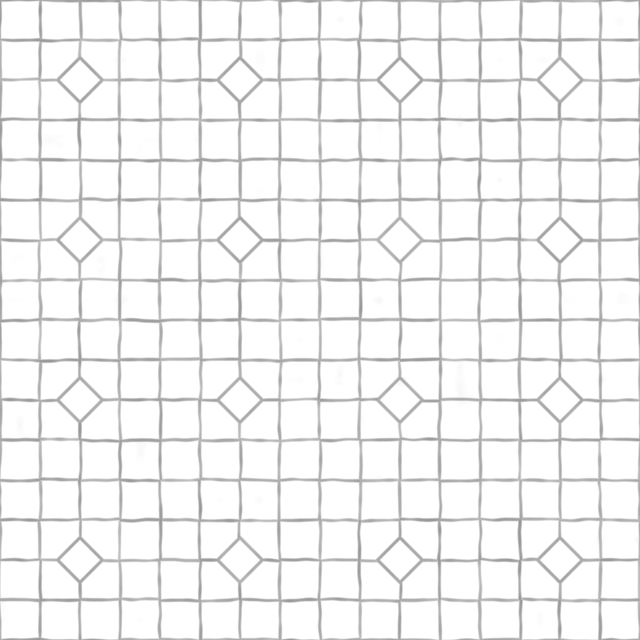
Reproduce this pattern procedurally as a Shadertoy shader.

```glsl
// Sketchy grey tile grid on white, with a small diamond on every fourth crossing.

const float CELLS = 16.0;          // grid cells per canvas side
const float DIAMOND_STEP = 4.0;    // cells between diamonds
const float DIAMOND_RADIUS = 0.56; // centre to tip, in cells
const float LINE_HALF = 0.036;     // half line width, in cells
const float LINE_BLUR = 0.027;     // softness of the line edge

float hash(vec2 p, float seed) {
    return fract(sin(dot(p, vec2(127.1, 311.7)) + seed * 17.3) * 43758.5);
}

// Value noise that wraps after a whole number of lattice steps
float wrapNoise(vec2 p, vec2 period, float seed) {
    vec2 i = floor(p);
    vec2 f = fract(p);
    f = f * f * (3.0 - 2.0 * f);
    vec2 a = mod(i, period);
    vec2 b = mod(i + 1.0, period);
    float low = mix(hash(a, seed), hash(vec2(b.x, a.y), seed), f.x);
    float high = mix(hash(vec2(a.x, b.y), seed), hash(b, seed), f.x);
    return mix(low, high, f.y);
}

float stroke(float dist, float halfWidth, float blur) {
    return 1.0 - smoothstep(halfWidth - blur, halfWidth + blur, abs(dist));
}

// Ink of one family of parallel lines: p.x runs across them, p.y along them
float lineInk(vec2 p, float blur, float seed) {
    float nearest = floor(p.x + 0.5);
    float line = mod(nearest, CELLS);
    vec2 segment = vec2(line, mod(floor(p.y), CELLS));

    // Each segment leans slightly, and the whole line wavers
    float lean = mix(hash(segment, seed), hash(segment, seed + 1.0), fract(p.y)) - 0.5;
    float waver = wrapNoise(vec2(p.y * 3.0, line), vec2(CELLS * 3.0, CELLS), seed + 2.0) - 0.5;
    float dist = p.x - nearest - 0.045 * lean - 0.03 * waver;

    // Pressure changes both width and tone
    float pressure = wrapNoise(vec2(p.y * 4.0, line), vec2(CELLS * 4.0, CELLS), seed + 3.0);
    float tone = 0.24 + 0.09 * hash(segment, seed + 4.0) + 0.08 * pressure;
    float halfWidth = LINE_HALF + 0.014 * (pressure - 0.5);
    return tone * stroke(dist, halfWidth, blur);
}

// Signed distance to the outline of the repeated diamond
float diamondDistance(vec2 p) {
    vec2 q = abs(mod(p, DIAMOND_STEP) - 0.5 * DIAMOND_STEP);
    return (q.x + q.y - DIAMOND_RADIUS) * 0.7071;
}

// Rare faint stains on the white tiles
float smudgeInk(vec2 p) {
    float broad = wrapNoise(p * 2.0, vec2(CELLS * 2.0), 31.0);
    float fine = wrapNoise(p * 6.0, vec2(CELLS * 6.0), 32.0);
    return 0.035 * smoothstep(0.86, 1.0, broad) * fine;
}

void mainImage(out vec4 fragColor, in vec2 fragCoord) {
    vec2 p = fragCoord / iResolution.xy * CELLS;
    float pixel = CELLS / min(iResolution.x, iResolution.y);
    float blur = max(LINE_BLUR, 0.7 * pixel);

    // Grid lines stop at the diamond outline
    float grid = max(lineInk(p, blur, 1.0), lineInk(p.yx, blur, 11.0));
    float diamond = diamondDistance(p);
    grid *= smoothstep(-blur, blur, diamond);

    // Diamonds differ a little in tone, and along their sides
    vec2 diamondId = floor(p / DIAMOND_STEP);
    float grain = wrapNoise(p * 4.0, vec2(CELLS * 4.0), 22.0);
    float tone = 0.29 + 0.08 * hash(diamondId, 21.0) + 0.05 * grain;
    float outline = tone * stroke(diamond, LINE_HALF + 0.003, blur);

    float ink = max(max(grid, outline), smudgeInk(p));
    fragColor = vec4(vec3(1.0 - ink), 1.0);
}
```
